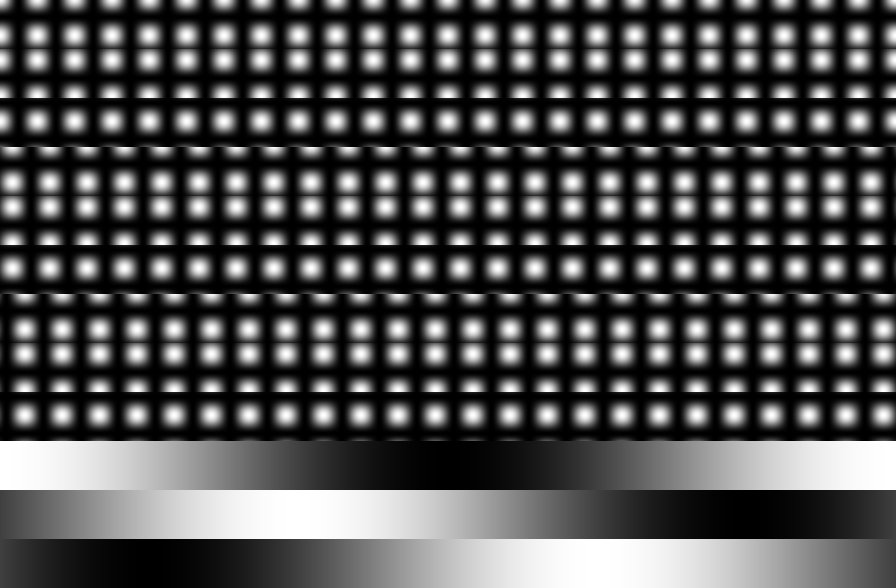
A Shadertoy shader for this pattern:

```glsl
#define BANDS 12.0          // horizontal bands in the canvas
#define DOT_BANDS 9.0       // upper bands that carry dots
#define PHASE_STEPS 3.0     // phase shifts in one full cycle
#define DOTS_ACROSS 24.0
#define DOTS_DOWN 16.0
#define DOT_LIFT 0.037      // upward offset of the dots, in cycles

const float TAU = 6.2831853;

// Raised cosine, brightest at whole cycles
float fringe(float cycles) {
    return 0.5 + 0.5 * cos(TAU * cycles);
}

// Brightness of one band, at a position measured from the top left
float bandShade(float band, vec2 pos) {
    float minorShift = mod(band, PHASE_STEPS) / PHASE_STEPS;
    float majorShift = floor(band / PHASE_STEPS) / PHASE_STEPS;

    // Lower bands: a single wide wave
    if (band >= DOT_BANDS) return fringe(pos.x - minorShift);

    // Upper bands: crossed waves, shifted sideways per group and vertically per band
    float across = fringe(DOTS_ACROSS * pos.x - majorShift);
    float down = fringe(DOTS_DOWN * pos.y + DOT_LIFT + minorShift);
    return across * down;
}

void mainImage(out vec4 fragColor, in vec2 fragCoord) {
    vec2 pos = fragCoord / iResolution.xy;
    pos.y = 1.0 - pos.y;

    // Blend the two bands beside the nearest seam over one pixel
    float bandPos = pos.y * BANDS;
    float seam = floor(bandPos + 0.5);
    float pixel = BANDS / iResolution.y;
    float below = clamp((bandPos - seam) / pixel + 0.5, 0.0, 1.0);
    float shade = mix(bandShade(seam - 1.0, pos), bandShade(seam, pos), below);

    fragColor = vec4(vec3(shade), 1.0);
}
```
